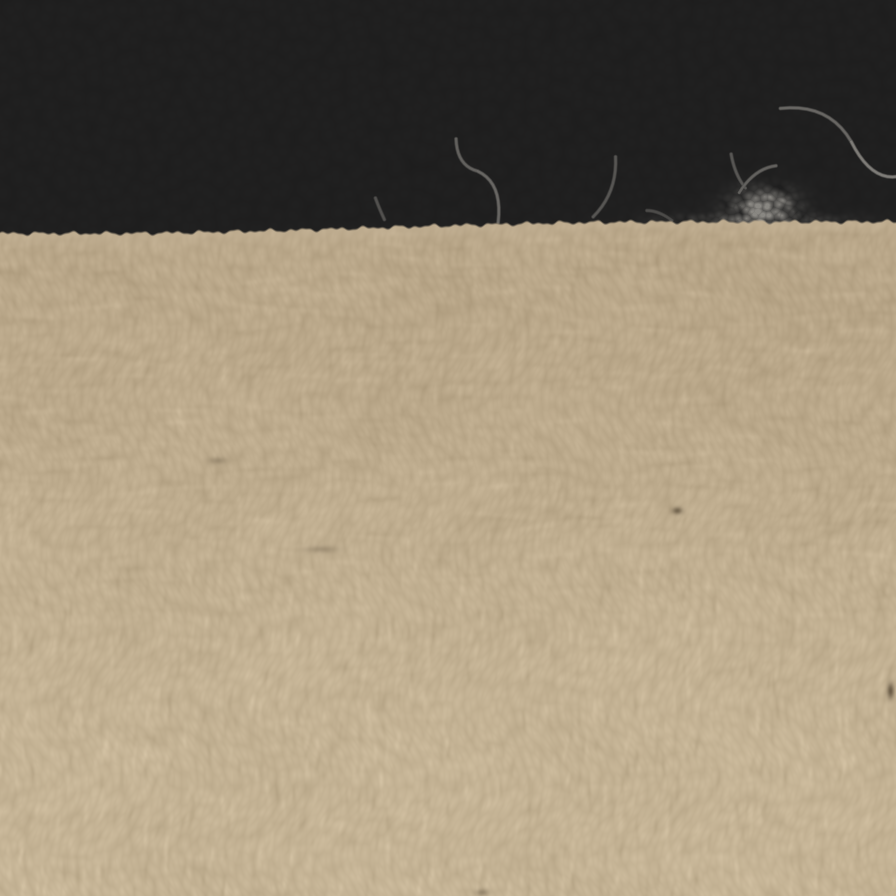
Give the GLSL for this texture, as a WebGL 2 fragment shader.

```glsl
#version 300 es
precision highp float;
// A sheet of rough tan paper below a near-black backdrop, with loose lint on its torn edge.
// Stretched cellular noise makes the paper grain, scattered strokes its pressed fibres,
// and distances to quadratic curves draw the stray hairs.

uniform vec2 u_resolution;
out vec4 outColor;

const vec3 BACKDROP = vec3(0.122, 0.121, 0.121);
const vec3 PAPER_TOP = vec3(0.722, 0.650, 0.533);
const vec3 PAPER_LOW = vec3(0.765, 0.697, 0.578);
const vec3 EDGE_LIGHT = vec3(0.770, 0.700, 0.590);
const vec3 LINT = vec3(0.56, 0.55, 0.53);
const vec3 SPECK = vec3(0.30, 0.25, 0.18);
const float EDGE_LEFT = 0.7395;
const float EDGE_RIGHT = 0.7525;
const float HAIR_WIDTH = 0.0022;
const float GRAIN = 0.085;
const float STROKE = 0.055;
const int HAIR_STEPS = 10;

vec2 hash2(vec2 p) {
  vec3 q = fract(vec3(p.xyx) * vec3(0.1031, 0.1030, 0.0973));
  q += dot(q, q.yzx + 33.33);
  return fract((q.xx + q.yz) * q.zy);
}

// Distance to the nearest scattered point, centred near zero.
float cellular(vec2 p) {
  vec2 cell = floor(p), f = p - cell;
  float d = 4.0;
  for (int y = -1; y <= 1; y++)
    for (int x = -1; x <= 1; x++) {
      vec2 o = vec2(x, y);
      vec2 r = o + hash2(cell + o) - f;
      d = min(d, dot(r, r));
    }
  return 0.48 - sqrt(d);
}

// Soft tilted strokes, light or dark, one per cell.
float strokes(vec2 p, float tilt, vec2 size) {
  vec2 cell = floor(p), f = p - cell;
  float sum = 0.0;
  for (int y = -1; y <= 1; y++)
    for (int x = -1; x <= 1; x++) {
      vec2 o = vec2(x, y), h = hash2(cell + o), k = hash2(cell + o + 71.0);
      float a = tilt + (k.x - 0.5) * 0.8;
      vec2 r = mat2(cos(a), -sin(a), sin(a), cos(a)) * (f - o - h) / size;
      sum += (k.y * 2.0 - 1.0) * exp(-dot(r, r));
    }
  return sum;
}

float segmentDistance(vec2 p, vec2 a, vec2 b) {
  vec2 ab = b - a;
  return length(p - a - ab * clamp(dot(p - a, ab) / dot(ab, ab), 0.0, 1.0));
}

// Coverage of one hair bent from a to c by the control point b.
float hair(vec2 p, vec2 a, vec2 b, vec2 c) {
  float d = 1.0;
  vec2 last = a;
  for (int i = 1; i <= HAIR_STEPS; i++) {
    float t = float(i) / float(HAIR_STEPS);
    vec2 next = mix(mix(a, b, t), mix(b, c, t), t);
    d = min(d, segmentDistance(p, last, next));
    last = next;
  }
  return 1.0 - smoothstep(0.2 * HAIR_WIDTH, 1.4 * HAIR_WIDTH, d);
}

float spot(vec2 p, vec2 centre, vec2 size) {
  vec2 r = (p - centre) / size;
  return exp(-dot(r, r));
}

float edgeHeight(float x) {
  float fray = 0.0012 * sin(x * 173.0) + 0.0009 * sin(x * 311.0 + 1.7) + 0.0006 * sin(x * 547.0);
  return mix(EDGE_LEFT, EDGE_RIGHT, smoothstep(0.1, 0.75, x)) + fray;
}

vec3 paper(vec2 p, float depth) {
  vec3 color = mix(PAPER_TOP, PAPER_LOW, smoothstep(0.72, 0.12, p.y));
  color += 0.012 * (0.5 - p.x) * smoothstep(0.3, 0.7, p.y);
  vec2 warp = p + 0.012 * sin(p.yx * vec2(37.0, 29.0));
  float broad = sin(warp.x * 17.0 + 3.0 * sin(p.y * 9.0)) * sin(warp.y * 23.0 + 1.3);
  float grain = cellular(warp * vec2(125.0, 62.0)) * 0.55 + cellular(warp * vec2(34.0, 60.0) + 40.0) * 0.30;
  float upright = strokes(p * vec2(80.0, 42.0), -0.15, vec2(0.20, 0.55));
  float level = strokes(p * vec2(22.0, 70.0) + 9.0, 0.0, vec2(0.60, 0.22));
  float band = smoothstep(0.25, 0.45, p.y);
  color += GRAIN * grain + 0.006 * broad;
  color += STROKE * (upright * mix(0.60, 0.35, band) + level * mix(0.15, 0.40, band));
  // Dark specks and a faint smear.
  float marks = spot(p, vec2(0.756, 0.430), vec2(0.006, 0.004)) * 0.65
    + spot(p, vec2(0.994, 0.229), vec2(0.004, 0.009)) * 0.75
    + spot(p, vec2(0.243, 0.486), vec2(0.010, 0.004)) * 0.28
    + spot(p, vec2(0.358, 0.387), vec2(0.018, 0.004)) * 0.28
    + spot(p, vec2(0.538, 0.004), vec2(0.007, 0.004)) * 0.35;
  color = mix(color, SPECK, min(marks, 1.0));
  return mix(color, EDGE_LIGHT, 0.45 * exp(-depth * depth / 0.00015));
}

float lint(vec2 p) {
  float c = 0.60 * hair(p, vec2(0.509, 0.845), vec2(0.510, 0.815), vec2(0.533, 0.809));
  c = max(c, 0.65 * hair(p, vec2(0.533, 0.809), vec2(0.561, 0.796), vec2(0.556, 0.752)));
  c = max(c, 0.50 * hair(p, vec2(0.687, 0.825), vec2(0.689, 0.785), vec2(0.662, 0.758)));
  c = max(c, 0.65 * hair(p, vec2(0.871, 0.879), vec2(0.925, 0.885), vec2(0.950, 0.842)));
  c = max(c, 0.85 * hair(p, vec2(0.950, 0.842), vec2(0.972, 0.798), vec2(1.002, 0.803)));
  c = max(c, 0.45 * hair(p, vec2(0.419, 0.779), vec2(0.423, 0.768), vec2(0.429, 0.755)));
  c = max(c, 0.50 * hair(p, vec2(0.816, 0.828), vec2(0.820, 0.805), vec2(0.832, 0.790)));
  c = max(c, 0.60 * hair(p, vec2(0.825, 0.785), vec2(0.842, 0.812), vec2(0.866, 0.815)));
  c = max(c, 0.40 * hair(p, vec2(0.722, 0.765), vec2(0.735, 0.765), vec2(0.750, 0.754)));
  // Fluffy tuft, with a thin skirt along the edge.
  float fluff = 0.65 + 0.9 * cellular(p * vec2(110.0, 130.0)) + 0.4 * strokes(p * 75.0, 0.7, vec2(0.2, 0.8));
  float tuft = spot(p, vec2(0.853, 0.769), vec2(0.032, 0.018)) + 0.35 * spot(p, vec2(0.84, 0.755), vec2(0.09, 0.007));
  return max(c, clamp(1.1 * tuft * fluff, 0.0, 0.95));
}

void main() {
  vec2 p = gl_FragCoord.xy / u_resolution;
  float depth = edgeHeight(p.x) - p.y;
  float soft = max(0.0018, 0.8 / u_resolution.y);
  vec3 dark = BACKDROP + 0.012 * cellular(p * 70.0);
  dark = mix(dark, LINT, lint(p));
  outColor = vec4(mix(dark, paper(p, depth), smoothstep(-soft, soft, depth)), 1.0);
}
```
